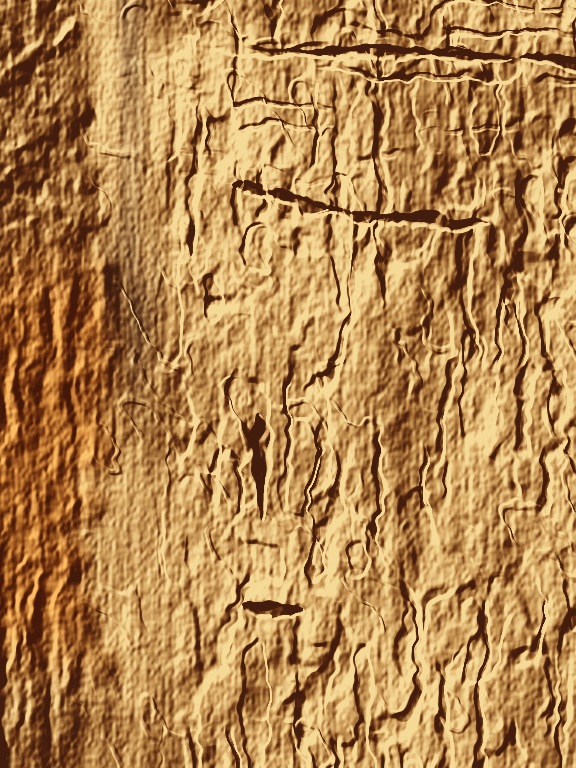
This texture is drawn by a Shadertoy shader. Its source:

```glsl
// Weathered golden wood with beetle galleries, cracks and raking sunlight.

const vec2 LIGHT_DIR = vec2(-0.75, 0.66);
const float LIGHT_STEP = 0.0026;    // sampling distance for the slope
const float SUN_HEIGHT = 0.6;       // rise of the light ray per unit
const float TONE_MID = -0.17;       // lighting value of the median tone
const float TONE_SPREAD = 0.48;     // lighting value of one deviation
const float GALLERY_DEPTH = 0.012;
const float POCKET_DEPTH = 0.010;
const float THREAD_HEIGHT = 0.0045;
const float FIBRE_HEIGHT = 0.0022;
const float CRACK_DEPTH = 0.02;

// Wood tones from dark to light, and the rank at which each is centred
const vec3 TONES[6] = vec3[6](
    vec3(0.26, 0.11, 0.05), vec3(0.40, 0.20, 0.08), vec3(0.56, 0.35, 0.16),
    vec3(0.71, 0.51, 0.27), vec3(0.85, 0.67, 0.41), vec3(0.96, 0.85, 0.59));
const float RANKS[6] = float[6](0.035, 0.145, 0.31, 0.51, 0.74, 0.93);

// Cracks and pits as segments: start xy, end xy
const vec4 CRACKS[6] = vec4[6](
    vec4(0.50, 1.245, 0.88, 1.232), vec4(0.90, 1.230, 1.06, 1.216),
    vec4(0.40, 1.015, 0.60, 0.958), vec4(0.54, 0.966, 0.85, 0.942),
    vec4(0.45, 0.620, 0.46, 0.430), vec4(0.42, 0.285, 0.53, 0.272));

float hash(vec2 p) {
    return fract(sin(dot(p, vec2(127.1, 311.7))) * 43758.5);
}

float noise(vec2 p) {
    vec2 i = floor(p), f = fract(p);
    f = f * f * (3.0 - 2.0 * f);
    return mix(mix(hash(i), hash(i + vec2(1, 0)), f.x),
               mix(hash(i + vec2(0, 1)), hash(i + vec2(1, 1)), f.x), f.y);
}

// Line along the middle contour of a noise field
float contour(vec2 p, float inner, float outer) {
    return 1.0 - smoothstep(inner, outer, abs(noise(p) - 0.5));
}

// Coarse, crumbling wood on the left side
float roughSide(vec2 p) {
    float edge = 0.18 + 0.10 * (noise(p * vec2(4.0, 5.0)) - 0.5) + 0.05 * (noise(p * 22.0) - 0.5);
    return 1.0 - smoothstep(edge - 0.05, edge + 0.03, p.x);
}

float crackMask(vec2 p) {
    float mask = 0.0;
    p += 0.016 * (vec2(noise(p * 26.0 + 8.0), noise(p * 24.0)) - 0.5);
    float ragged = 0.006 + 0.012 * noise(p * 19.0) + 0.008 * (noise(p * vec2(95.0, 45.0)) - 0.5);
    for (int i = 0; i < 6; i++) {
        vec2 a = CRACKS[i].xy, ab = CRACKS[i].zw - a;
        float t = clamp(dot(p - a, ab) / dot(ab, ab), 0.0, 1.0);
        float width = ragged * sqrt(4.0 * t * (1.0 - t));
        mask = max(mask, 1.0 - smoothstep(width - 0.006, width + 0.002, length(p - a - ab * t)));
    }
    return mask;
}

float surfaceHeight(vec2 p) {
    vec2 q = p + 0.022 * (vec2(noise(p * 15.0), noise(p * 15.0 + 40.0)) - 0.5)
               + 0.011 * (vec2(noise(p * 58.0), noise(p * 58.0 + 70.0)) - 0.5);
    float rough = roughSide(p);
    float eaten = smoothstep(0.24, 0.36, p.x);
    float worn = mix(0.35, 1.0, max(eaten, rough));

    // Fibres, fine crumbs and lumps
    float h = FIBRE_HEIGHT * (noise(p * vec2(150.0, 18.0)) + 1.2 * noise(p * vec2(165.0, 120.0)));
    h += worn * (0.011 * noise(q * vec2(31.0, 15.0)) + 0.0065 * noise(q * vec2(74.0, 42.0) + 7.0));

    // Galleries: mostly along the grain, across it near the top
    float gate = smoothstep(0.38, 0.55, noise(p * vec2(13.0, 8.0) + 11.0));
    float top = smoothstep(0.95, 1.2, p.y);
    float along = max(contour(q * vec2(16.0, 5.0) + 3.0, 0.04, 0.12) * gate,
                      contour(q * vec2(25.0, 8.0) + 61.0, 0.05, 0.17) * (1.0 - gate));
    float across = contour(q * vec2(6.0, 23.0) + 27.0, 0.04, 0.14);
    h -= GALLERY_DEPTH * eaten * max(along * (1.0 - 0.5 * top), across * top * (0.4 + 0.6 * gate));

    // Ragged pockets where the surface broke away
    h -= POCKET_DEPTH * eaten * smoothstep(0.62, 0.74, noise(q * vec2(27.0, 11.0) + 83.0));

    // Thin raised threads running aslant
    vec2 slant = vec2(q.x + 0.7 * q.y, q.y - 0.7 * q.x);
    float threadGate = smoothstep(0.4, 0.55, noise(p * 11.0 + 50.0));
    h += THREAD_HEIGHT * contour(slant * vec2(21.0, 9.0) + 9.0, 0.02, 0.10) * threadGate * (1.0 - rough);

    // Rough side: splinters below, lumps above
    float upper = smoothstep(0.8, 0.98, p.y);
    float splinters = noise(q * vec2(36.0, 5.0)) + 0.6 * noise(q * vec2(80.0, 17.0));
    float lumps = noise(q * 27.0) + 0.5 * noise(q * 66.0);
    h += 0.016 * rough * mix(splinters, lumps, upper);

    return h - CRACK_DEPTH * crackMask(p);
}

vec3 woodTone(float rank) {
    vec3 tone = TONES[0];
    for (int i = 1; i < 6; i++)
        tone = mix(tone, TONES[i], clamp((rank - RANKS[i - 1]) / (RANKS[i] - RANKS[i - 1]), 0.0, 1.0));
    return tone;
}

void mainImage(out vec4 fragColor, in vec2 fragCoord) {
    vec2 p = fragCoord / iResolution.x;
    float h = surfaceHeight(p);

    // Slope towards the sun, then short cast shadows
    float light = (h - surfaceHeight(p + LIGHT_DIR * LIGHT_STEP)) / LIGHT_STEP;
    float blocked = 0.0;
    for (int i = 1; i <= 5; i++) {
        float reach = 0.0042 * float(i);
        blocked = max(blocked, surfaceHeight(p + LIGHT_DIR * reach) - h - reach * SUN_HEIGHT);
    }
    light = clamp(light, -1.2, 1.1) - 0.6 * smoothstep(0.0, 0.006, blocked);

    // Stains along the grain, the dull streak and the darker side
    float rough = roughSide(p);
    float streak = smoothstep(0.06, 0.01, abs(p.x - 0.225 + 0.05 * (noise(p * vec2(20.0, 5.0)) - 0.5)))
                 * smoothstep(0.5, 0.85, p.y) * (0.4 + 0.8 * noise(p * vec2(70.0, 9.0)));
    light += 0.45 * (noise(p * vec2(10.0, 1.8)) - 0.5) + 0.4 * (noise(p * vec2(120.0, 9.0)) - 0.5);
    light += 0.4 * (noise(p * 6.0 + 5.0) - 0.5);
    light -= 0.4 * rough + 0.5 * streak + 0.9 * crackMask(p);

    // Rank the light so that every tone gets its share
    float rank = 1.0 / (1.0 + exp(-1.7 * (light - TONE_MID) / TONE_SPREAD));
    vec3 color = woodTone(rank);

    float rust = rough * (1.0 - smoothstep(0.75, 1.0, p.y)) * smoothstep(0.1, 0.3, p.y);
    color *= mix(vec3(1.0), vec3(1.02, 0.87, 0.66), rust);
    color = mix(color, vec3(dot(color, vec3(0.33))) * vec3(1.1, 0.95, 0.8), 0.3 * streak);
    fragColor = vec4(color, 1.0);
}
```
